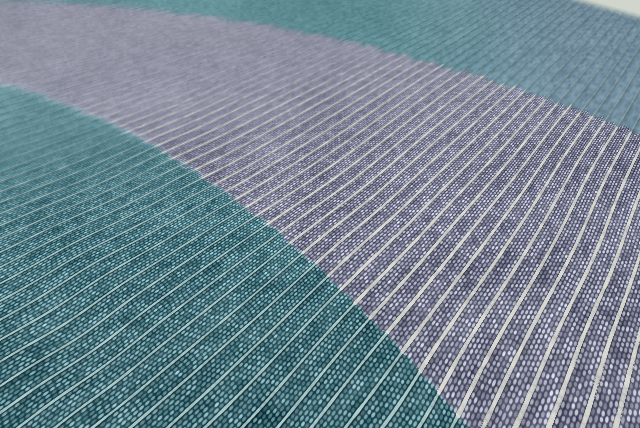
Write a WebGL 1 fragment shader that draws this texture.

```glsl
precision highp float;
// Woven cloth in perspective: teal and lilac bands, raised pale cords, soft focus far away.
uniform vec2 u_resolution;

float hash(vec2 p) {
  vec3 q = fract(p.xyx * 0.1031);
  q += dot(q, q.yzx + 33.33);
  return fract((q.x + q.y) * q.z);
}

float noise(vec2 p) {
  vec2 i = floor(p), f = fract(p);
  f = f * f * (3.0 - 2.0 * f);
  return mix(mix(hash(i), hash(i + vec2(1.0, 0.0)), f.x),
             mix(hash(i + vec2(0.0, 1.0)), hash(i + vec2(1.0, 1.0)), f.x), f.y);
}

void main() {
  vec2 p = gl_FragCoord.xy / u_resolution.y;
  p.x *= 1.5 * u_resolution.y / u_resolution.x;

  // Focus falls off towards the upper left
  float soft = smoothstep(0.25, 1.0, p.y - 0.25 * p.x);
  float blur = 0.5 / u_resolution.y + 0.006 * soft;

  // Cloth plane: cords converge beyond the upper right corner and sag on the left
  vec2 c = p + 0.014 * vec2(noise(p * 5.0), noise(p * 5.0 + 19.0));
  float left = 1.0 - p.x / 1.5;
  float depth = 1.39 - c.y + 0.08 * left * left;
  float slant = (c.x - 1.836) / depth;
  float across = 17.9 * slant;
  float along = 150.0 * (1.0 / depth + 0.46 * slant);
  float width = blur * 17.9 / depth * sqrt(1.0 + slant * slant);

  // Curved band borders
  float feather = 0.003 + 0.012 * soft;
  float jag = 0.012 * (noise(vec2(across * 3.0, 3.0)) - 0.5);
  float lower = p.y - 0.805 + 0.25 * p.x + 0.44 * p.x * p.x + jag;
  float upper = p.y - 1.0 + 0.01 * p.x + 0.132 * p.x * p.x + jag;
  float lilac = smoothstep(-feather, feather, lower) * (1.0 - smoothstep(-feather, feather, upper));
  float far = smoothstep(-feather, feather, upper);

  // Irregular stitches, five rows between neighbouring cords
  float row = floor(across * 6.0 + 0.5);
  float stagger = 0.5 * mod(row, 2.0) + 0.3 * hash(vec2(row, 7.0));
  float stitch = along * mix(1.0, 0.75, step(0.5, lilac)) + stagger;
  stitch += 0.5 * noise(vec2(row * 3.0, along * 0.3));
  vec2 cell = vec2(row, floor(stitch));
  vec2 local = abs(vec2(fract(across * 6.0 + 0.5), fract(stitch)) - 0.5);
  float vary = hash(cell + 200.0);
  float edge = 0.1 + width * 3.0;
  float bead = 1.0 - smoothstep(0.35 - edge, 0.35 + edge, length(local * vec2(1.0, 0.85)));
  bead *= 0.5 + 0.8 * vary;
  bead = mix(bead, 0.5, smoothstep(0.06, 0.3, width));

  // Ground colours, deeper in the sharp foreground
  vec3 tealGround = mix(vec3(0.12, 0.28, 0.32), vec3(0.51, 0.68, 0.71), bead);
  vec3 lilacGround = mix(vec3(0.29, 0.30, 0.38), vec3(0.69, 0.70, 0.77), bead);
  vec3 farGround = mix(vec3(0.36, 0.54, 0.57), vec3(0.42, 0.52, 0.58), smoothstep(0.8, 1.4, p.x));
  vec3 color = mix(mix(tealGround, lilacGround, lilac), farGround, far);
  float blurred = smoothstep(0.1, 0.8, soft) * (1.0 - far);
  color = mix(color, mix(vec3(0.38, 0.54, 0.57), vec3(0.52, 0.53, 0.61), lilac), blurred * 0.8);
  color *= 1.0 - 0.10 * (1.0 - smoothstep(0.1, 0.6, p.y)) * (1.0 - 0.5 * lilac);

  // Cloudy wear and short streaks of lighter yarn
  float cloud = noise(p * 8.0) + 0.5 * noise(p * vec2(24.0, 40.0)) - 0.75;
  float streak = noise(vec2(across * 4.0, along * 0.35)) - 0.5;
  float grain = noise(p * 150.0) - 0.5;
  color += 0.06 * cloud + 0.10 * streak * (1.0 - 0.6 * soft) + 0.05 * grain;

  // Rounded ribs: a dark groove beside each cord
  float phase = fract(across);
  float crisp = 1.0 - smoothstep(0.2, 0.75, width);
  float groove = exp(-phase * 6.0) + 0.5 * exp((phase - 1.0) * 9.0);
  color *= 1.0 + crisp * (0.09 - 0.36 * groove);

  // Raised pale cords, wider in the lilac band
  float cordHalf = mix(0.055, 0.085, lilac) * (0.8 + 0.4 * noise(vec2(row, along * 0.5)));
  float offset = abs(fract(across + 0.5) - 0.5);
  float cord = 1.0 - smoothstep(cordHalf - width, cordHalf + width, offset);
  cord = mix(2.0 * cordHalf, cord * min(1.0, 2.5 * cordHalf / width), crisp);
  cord *= 0.75 + 0.25 * noise(vec2(floor(across + 0.5) * 7.0, along * 0.6));
  vec3 cordColor = mix(vec3(0.70, 0.81, 0.81), vec3(0.87, 0.87, 0.84), lilac);
  color = mix(color, cordColor, cord * mix(1.0, 0.5, far));

  // Pale seam on the near border and bare corner at the far right
  color += 0.06 * (1.0 - smoothstep(0.0, 0.008 + feather, abs(lower)));
  float bare = smoothstep(-0.012, 0.012, p.y - 1.0 + 0.27 * (p.x - 1.35));
  color = mix(color, vec3(0.82, 0.84, 0.80), bare);

  gl_FragColor = vec4(clamp(color, 0.0, 1.0), 1.0);
}
```
